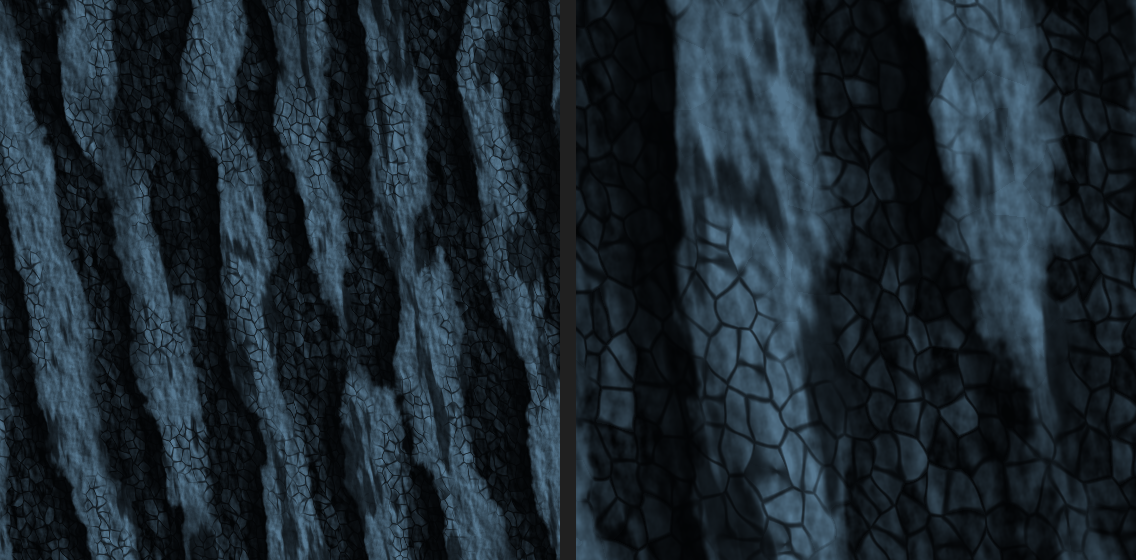
Left, the full canvas; right, a detail of the centre.
Reproduce this texture procedurally as a WebGL 1 fragment shader.

```glsl
precision highp float;
uniform vec2 u_resolution;

const float TAU = 6.2831853;
const float RIDGE_COUNT = 6.0;
const float LEAN = 0.16;
const vec3 DEEP_SHADOW = vec3(0.008, 0.014, 0.020);
const vec3 LIT_BARK = vec3(0.28, 0.39, 0.47);

float hash(vec2 p) {
  vec3 q = fract(p.xyx * vec3(0.1031, 0.1030, 0.0973));
  q += dot(q, q.yzx + 33.33);
  return fract((q.x + q.y) * q.z);
}

float noise(vec2 p) {
  vec2 cell = floor(p);
  vec2 f = fract(p);
  f = f * f * (3.0 - 2.0 * f);
  float low = mix(hash(cell), hash(cell + vec2(1.0, 0.0)), f.x);
  float high = mix(hash(cell + vec2(0.0, 1.0)), hash(cell + 1.0), f.x);
  return mix(low, high, f.y);
}

float fbm(vec2 p) {
  float sum = 0.0;
  float amplitude = 0.533;
  for (int i = 0; i < 4; i++) {
    sum += amplitude * noise(p);
    p = mat2(1.6, 1.2, -1.2, 1.6) * p + 17.3;
    amplitude *= 0.5;
  }
  return sum;
}

// Coordinates that follow the slanted grain.
vec2 grain(vec2 p) {
  return vec2(p.x + LEAN * p.y, p.y);
}

// Returns the distance to the nearest crack and a random value per scale.
vec2 scales(vec2 p) {
  vec2 cell = floor(p);
  float nearest = 8.0;
  float second = 8.0;
  float id = 0.0;
  for (int y = -1; y <= 1; y++) {
    for (int x = -1; x <= 1; x++) {
      vec2 c = cell + vec2(float(x), float(y));
      vec2 seed = c + vec2(hash(c), hash(c + 41.7));
      float d = length(p - seed);
      if (d < nearest) {
        second = nearest;
        nearest = d;
        id = hash(c + 93.1);
      } else {
        second = min(second, d);
      }
    }
  }
  return vec2(second - nearest, id);
}

// Large relief: positive on ridges, negative in furrows.
float ridgeHeight(vec2 p) {
  vec2 g = grain(p);
  float drift = 0.08 * (noise(g * vec2(4.0, 2.4) + 5.0) - 0.5);
  drift += 0.02 * (noise(g * vec2(14.0, 9.0)) - 0.5);
  float ridge = 0.5 * cos(TAU * RIDGE_COUNT * (g.x + drift));
  float branch = noise(vec2((p.x - 0.4 * p.y) * 10.0, p.y * 3.0) + 31.0) - 0.5;
  float fibre = fbm(g * vec2(18.0, 5.0) + 11.0) - 0.5;
  float jag = fbm(p * vec2(52.0, 38.0)) - 0.5;
  return ridge + 0.75 * branch + 0.9 * fibre + 0.4 * jag + 0.04;
}

// Fine relief of fibres and crumbs.
float fineHeight(vec2 p) {
  vec2 g = grain(p);
  return 0.6 * fbm(g * vec2(62.0, 20.0)) + 0.4 * fbm(p * vec2(85.0, 70.0) + 7.0);
}

// Shade cast to the left of each ridge.
float furrowShade(vec2 p) {
  float shade = 0.0;
  for (int i = 1; i <= 3; i++) {
    float reach = float(i) * 0.013;
    float blocker = smoothstep(-0.1, 0.3, ridgeHeight(p + vec2(reach, 0.0)));
    shade = max(shade, blocker * (1.15 - 0.15 * float(i)));
  }
  return shade;
}

void main() {
  vec2 p = gl_FragCoord.xy / u_resolution;
  vec2 g = grain(p);
  float height = ridgeHeight(p);
  float ridge = smoothstep(-0.06, 0.08, height);
  float relief = fineHeight(p) - fineHeight(p + vec2(0.004, 0.003));

  // Scaly plates divided by thin cracks.
  vec2 wobble = 0.008 * vec2(noise(p * 60.0), noise(p * 60.0 + 23.0));
  vec2 plate = scales((g + wobble) * vec2(64.0, 46.0));
  float crack = 1.0 - smoothstep(0.02, 0.2, plate.x);
  float cracked = smoothstep(0.38, 0.68, fbm(g * vec2(22.0, 10.0) + 3.0));
  float split = smoothstep(0.58, 0.7, fbm(g * vec2(42.0, 9.0) + 71.0));

  // Lit ridge faces, with worn darker patches.
  float worn = smoothstep(0.5, 0.72, fbm(g * vec2(13.0, 5.0) + 47.0));
  float lit = 0.86 + 2.0 * relief + 0.14 * (plate.y - 0.5);
  lit *= 1.0 - 0.4 * worn;
  lit *= 1.0 - 0.65 * crack * cracked;
  lit *= 1.0 - 0.65 * split;
  lit *= mix(0.72, 1.0, smoothstep(0.0, 0.35, height));

  // Grainy furrows sinking into black.
  float crumbs = 0.13 + 0.24 * plate.y * plate.y + 1.1 * relief;
  float furrow = max(crumbs, 0.0) * (1.0 - 0.75 * crack);
  furrow *= 1.0 - 0.95 * furrowShade(p);
  furrow *= 0.6 + 0.9 * noise(g * vec2(16.0, 7.0) + 61.0);

  float tone = clamp(mix(furrow, lit, ridge), 0.0, 1.18);
  gl_FragColor = vec4(mix(DEEP_SHADOW, LIT_BARK, tone), 1.0);
}
```
